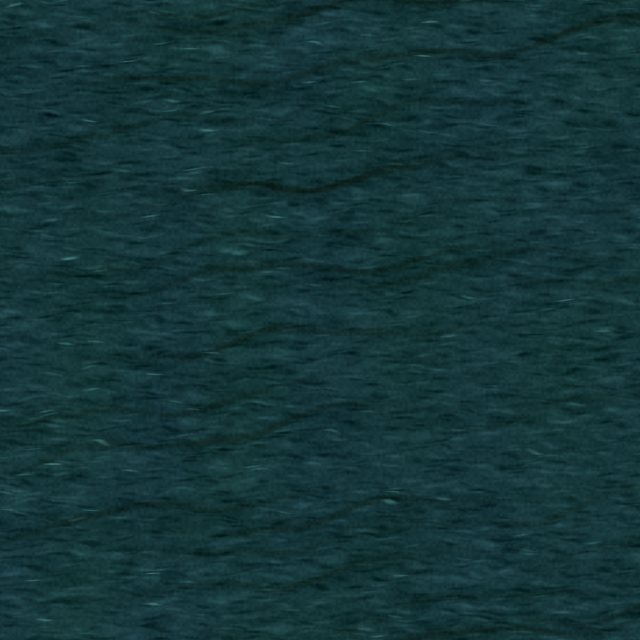
Write a three.js fragment shader that draws this texture.

```glsl
// Dark teal rippled surface: dense short horizontal streaks, long olive creases
// that climb to the right, and a few pale glints. All strokes are jittered,
// cellular ellipses; layered sines bend them and vary the broad tone.
#define BASE_COLOR vec3(0.087, 0.218, 0.231)
#define TONE_RANGE vec3(0.080, 0.112, 0.120)
#define CREASE_TINT vec3(-0.012, -0.045, -0.066)
#define GLINT_COLOR vec3(0.17, 0.25, 0.24)
#define FINE_GRID vec2(38.0, 125.0)
#define BROAD_GRID vec2(20.0, 68.0)
#define GLINT_GRID vec2(34.0, 112.0)
#define CREASE_GRID vec2(2.0, 13.0)
#define CREASE_SLOPE 0.15
#define GRAIN_CELLS 230.0

varying vec2 vUv;

vec3 hash3(vec2 cell, float seed) {
  vec3 p = fract(vec3(cell.xyx + seed * 17.3) * vec3(0.1031, 0.1030, 0.0973));
  p += dot(p, p.yxz + 33.33);
  return fract((p.xxy + p.yzz) * p.zyx);
}

// Sum of soft ellipses, one per cell; radius is in cells and at most 1.
// Strength runs from low to 1, and a higher power makes strong ones rarer.
float strokes(vec2 p, vec2 grid, vec2 radius, float low, float power, float seed) {
  vec2 q = p * grid;
  vec2 home = floor(q);
  float sum = 0.0;
  for (int j = -1; j <= 1; j++) {
    for (int i = -1; i <= 1; i++) {
      vec2 cell = home + vec2(float(i), float(j));
      vec3 rnd = hash3(cell, seed);
      vec2 d = q - cell - rnd.xy;
      float tilt = fract(rnd.x * 7.0 + rnd.z * 5.0) - 0.4;
      d.y += 0.6 * tilt * d.x;
      d /= radius;
      float body = max(0.0, 1.0 - dot(d, d));
      sum += body * body * mix(low, 1.0, pow(rnd.z, power));
    }
  }
  return sum;
}

// Smooth fine grain, centred on zero
float grain(vec2 p) {
  vec2 cell = floor(p);
  vec2 f = fract(p);
  f = f * f * (3.0 - 2.0 * f);
  float below = mix(hash3(cell, 9.0).x, hash3(cell + vec2(1.0, 0.0), 9.0).x, f.x);
  float above = mix(hash3(cell + vec2(0.0, 1.0), 9.0).x, hash3(cell + 1.0, 9.0).x, f.x);
  return mix(below, above, f.y) - 0.5;
}

// Slow layered sines, roughly -1 to 1
float swell(vec2 p) {
  return 0.5 * sin(p.x * 7.0 + p.y * 19.0 + 2.0 * sin(p.y * 8.0 - p.x * 4.0))
       + 0.5 * sin(p.x * 13.0 - p.y * 27.0 + 1.7 * sin(p.x * 9.0 + p.y * 5.0));
}

void main() {
  // Bend the short strokes slightly
  vec2 rippled = vUv;
  rippled.y += 0.0022 * sin(vUv.x * 43.0 + 6.0 * sin(vUv.y * 31.0))
             + 0.0012 * sin(vUv.x * 91.0 - vUv.y * 170.0);

  // Shear and bend the long creases
  vec2 creased = vUv;
  creased.y -= CREASE_SLOPE * vUv.x;
  creased.y += 0.013 * sin(vUv.x * 15.0 + vUv.y * 9.0)
             + 0.004 * sin(vUv.x * 37.0 - vUv.y * 23.0);

  float fine = strokes(rippled, FINE_GRID, vec2(0.8, 0.55), -1.0, 1.25, 1.0);
  float broad = strokes(rippled, BROAD_GRID, vec2(0.85, 0.55), -1.0, 1.1, 2.0);
  float glint = strokes(rippled, GLINT_GRID, vec2(0.65, 0.34), 0.0, 36.0, 3.0);
  float crease = strokes(creased, CREASE_GRID, vec2(0.9, 0.11), 0.0, 0.8, 4.0);
  float shade = strokes(creased, CREASE_GRID, vec2(0.95, 0.40), 0.0, 0.8, 4.0);
  float slow = swell(vUv);

  // Combine the tones, calming the streaks inside the creases
  float tone = 0.58 * fine + 0.38 * broad;
  tone *= 1.0 - 0.45 * min(crease, 1.0);
  tone += 0.40 * grain(vUv * GRAIN_CELLS) + 0.09 * slow - 0.18 * shade;

  // Colour: teal body, bluish drift, olive creases and pale glints
  vec3 color = BASE_COLOR + TONE_RANGE * tone;
  color += vec3(0.0, -0.003, 0.006) * swell(vUv.yx * 0.8 + 3.0);
  color += CREASE_TINT * min(crease, 1.2);
  color += GLINT_COLOR * glint * (0.75 + 0.25 * slow);
  gl_FragColor = vec4(clamp(color, 0.0, 1.0), 1.0);
}
```
